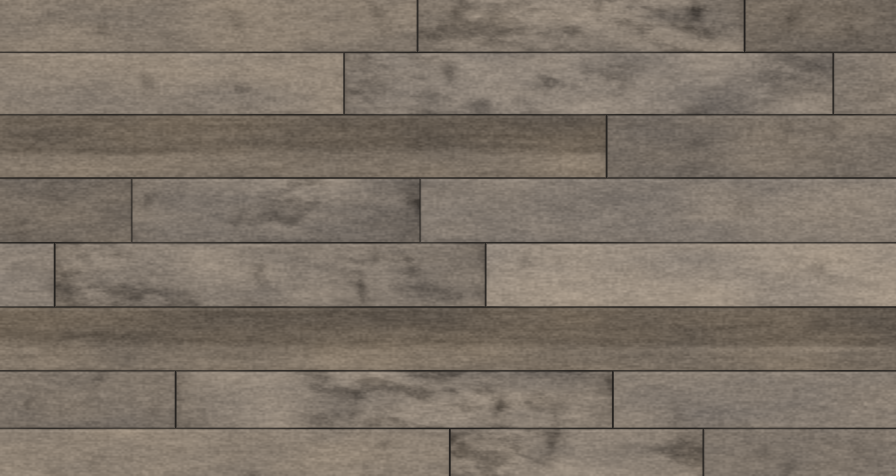
This texture is drawn by a Shadertoy shader. Its source:

```glsl
const float SEAM_HALF = 0.0016;    // lengths are in canvas heights
const float JOINT_HALF = 0.0019;
const float GAP_BLUR = 0.0014;
const float LONG_BOARD = 0.6;      // boards longer than this show heartwood
const float FIBRE = 0.20;
const float PORE = 0.15;
const float MOTTLE = 0.19;
const float CLOUD = 0.55;
const float KNOT = 0.55;
const float CONTRAST = 1.2;
const float BRIGHTNESS = 0.07;
const vec3 DARK_WOOD = vec3(0.345, 0.314, 0.282);
const vec3 LIGHT_WOOD = vec3(0.635, 0.587, 0.535);
const vec3 WARM_SHIFT = vec3(0.010, 0.000, -0.016);
const vec3 GAP = vec3(0.14, 0.13, 0.12);

// Seam heights from the top; the rows differ slightly in height
const float SEAMS[9] = float[9](
    -0.022, 0.110, 0.241, 0.374, 0.510, 0.645, 0.779, 0.900, 1.032);

// Joint positions per row, in canvas widths; 2.0 lies off the canvas
const vec2 JOINTS[8] = vec2[8](
    vec2(0.466, 0.831), vec2(0.384, 0.930), vec2(0.677, 2.0), vec2(0.147, 0.469),
    vec2(0.061, 0.542), vec2(2.0, 2.0), vec2(0.196, 0.684), vec2(0.502, 0.785));

// Base tone of the left, middle and right board in each row
const vec3 TONES[8] = vec3[8](
    vec3(0.53, 0.55, 0.28), vec3(0.62, 0.60, 0.54), vec3(0.20, 0.38, 0.38),
    vec3(0.32, 0.56, 0.52), vec3(0.56, 0.66, 0.74), vec3(0.20, 0.20, 0.20),
    vec3(0.40, 0.55, 0.55), vec3(0.58, 0.60, 0.47));

float hash(vec2 p) {
    vec3 q = fract(p.xyx * 0.1031);
    q += dot(q, q.yzx + 33.33);
    return fract((q.x + q.y) * q.z);
}

float noise(vec2 p) {
    vec2 i = floor(p), f = fract(p);
    f = f * f * (3.0 - 2.0 * f);
    return mix(mix(hash(i), hash(i + vec2(1, 0)), f.x),
               mix(hash(i + vec2(0, 1)), hash(i + vec2(1, 1)), f.x), f.y);
}

float fbm(vec2 p) {
    float sum = 0.0, amp = 0.5;
    for (int i = 0; i < 4; i++) {
        sum += amp * noise(p);
        p = p * 2.03 + 17.3;
        amp *= 0.5;
    }
    return sum / 0.9375;
}

// Dark smudged knots scattered along a board
float knots(vec2 q, vec2 size, vec2 id) {
    float sum = 0.0;
    for (int i = 0; i < 3; i++) {
        vec2 key = id * 7.0 + float(i) * 13.0;
        vec2 center = size * vec2((float(i) + hash(key)) / 3.0, mix(0.2, 0.8, hash(key + 3.0)));
        vec2 d = q - center + 0.04 * (vec2(fbm(q * 30.0 + key), fbm(q * 30.0 - key + 40.0)) - 0.5);
        d.x += d.y * (hash(key + 5.0) - 0.5);
        sum += hash(key + 9.0) * exp(-dot(d * d, vec2(3600.0, 1900.0)));
    }
    return sum;
}

float line(float d, float halfWidth, float px) {
    float blur = max(GAP_BLUR, 0.7 * px);
    return 1.0 - smoothstep(halfWidth - blur, halfWidth + blur, d);
}

void mainImage(out vec4 fragColor, in vec2 fragCoord) {
    float px = 1.0 / iResolution.y;
    float aspect = iResolution.x * px;
    vec2 p = vec2(fragCoord.x, iResolution.y - fragCoord.y) * px;

    // Row and board lookup
    int row = 0;
    for (int i = 1; i < 8; i++) row += p.y > SEAMS[i] ? 1 : 0;
    float rowHeight = SEAMS[row + 1] - SEAMS[row];
    vec2 joint = JOINTS[row];
    float x = p.x / aspect;
    int board = int(step(joint.x, x) + step(joint.y, x));
    float start = board == 0 ? 0.0 : joint[board - 1];
    float end = board == 2 ? 1.0 : min(joint[board], 1.0);
    vec2 size = vec2((end - start) * aspect, rowHeight);
    vec2 q = p - vec2(start * aspect, SEAMS[row]);
    float across = q.y / rowHeight;
    vec2 id = vec2(float(board), float(row)) + 1.0;
    vec2 offset = id * vec2(31.7, 19.3);
    float heart = step(LONG_BOARD, end - start);
    float figured = board == 1 && joint.y < 1.0 ? 1.0 : 0.0;

    // Broad shading and heartwood band
    float tone = TONES[row][board];
    float cloud = fbm(q * vec2(4.5, 13.0) + offset) - 0.5;
    tone += CLOUD * cloud * mix(0.7, 1.5, figured);
    float edge = across + 0.3 * (fbm(vec2(q.x * 2.0, q.y * 8.0) + offset) - 0.5);
    tone += heart * 0.25 * smoothstep(0.52, 0.68, edge);
    tone += heart * 0.20 * (fbm(q * vec2(2.0, 90.0) + offset) - 0.5);

    // Slanted flame figure, knots and stained board ends
    vec2 slant = vec2(q.x * 15.0 + q.y * 20.0, q.y * 42.0 - q.x * 12.0);
    float flame = fbm(slant + offset);
    float flameMask = smoothstep(0.4, 0.8, noise(q * vec2(5.0, 9.0) + offset + 8.0));
    tone -= figured * flameMask * 0.36 * smoothstep(0.36, 0.76, flame);
    tone -= KNOT * knots(q, size, id) * mix(0.4, 1.1, figured) * (1.0 - heart);
    float endDist = min(q.x, size.x - q.x);
    tone -= figured * 0.45 * exp(-endDist * 16.0) * fbm(q * 18.0 + offset);

    // Fine grain: short fibres, pores and a speckled mottle
    tone += FIBRE * (fbm(q * vec2(20.0, 115.0) + offset) - 0.5);
    tone += PORE * (noise(q * vec2(75.0, 260.0) + offset) - 0.5);
    tone += MOTTLE * (noise(q * vec2(160.0, 210.0) + offset) - 0.5);

    tone = 0.5 + CONTRAST * (tone - 0.5) + BRIGHTNESS;
    vec3 color = mix(DARK_WOOD, LIGHT_WOOD, clamp(tone, -0.3, 1.2));
    float warmth = hash(id + 4.0) + 1.6 * cloud - 0.4 + 0.4 * heart;
    color += WARM_SHIFT * warmth;

    // Gaps between boards, with a soft shadow and a lit lower edge
    float seam = min(q.y, rowHeight - q.y);
    vec2 toJoint = abs(x - joint) * aspect;
    float butt = min(toJoint.x, toJoint.y);
    color *= 1.0 - 0.10 * exp(-min(seam, butt) * 260.0);
    color += 0.035 * exp(-pow((q.y - 0.0055) / 0.0025, 2.0));
    float seamId = float(row) + step(0.5, across);
    float worn = mix(0.65, 1.0, noise(vec2(p.x * 9.0, seamId * 5.0)));
    float nearest = toJoint.x < toJoint.y ? 1.0 : 2.0;
    float jointWear = mix(0.6, 1.0, hash(vec2(nearest, float(row)) + 2.0));
    float gap = max(line(seam, SEAM_HALF, px) * worn, line(butt, JOINT_HALF, px) * jointWear);
    fragColor = vec4(mix(color, GAP, gap), 1.0);
}
```
